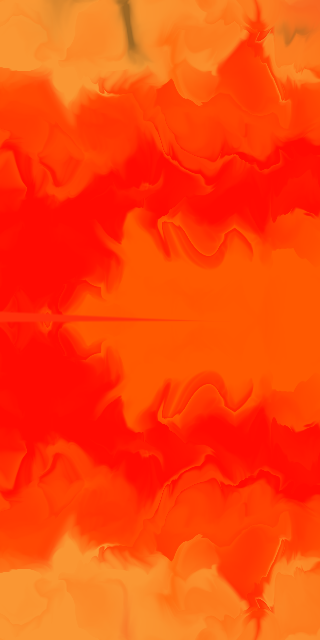
Write a Shadertoy shader that draws this background.

```glsl
const vec3 RED = vec3(1.0, 0.045, 0.008);
const vec3 FLAME = vec3(1.0, 0.235, 0.01);
const vec3 EMBER = vec3(1.0, 0.345, 0.005);
const vec3 ORANGE = vec3(0.99, 0.46, 0.10);
const vec3 AMBER = vec3(0.98, 0.59, 0.20);
const vec3 OLIVE = vec3(0.56, 0.37, 0.13);
const vec3 CORAL = vec3(0.97, 0.38, 0.12);

vec2 hashGradient(vec2 cell) {
    vec2 h = vec2(dot(cell, vec2(127.1, 311.7)), dot(cell, vec2(269.5, 183.3)));
    return 2.0 * fract(sin(h) * 43758.5) - 1.0;
}

float gradientNoise(vec2 p) {
    vec2 i = floor(p), f = fract(p);
    vec2 u = f * f * f * (f * (f * 6.0 - 15.0) + 10.0);
    vec2 e = vec2(0.0, 1.0);
    float a = dot(hashGradient(i), f);
    float b = dot(hashGradient(i + e.yx), f - e.yx);
    float c = dot(hashGradient(i + e.xy), f - e.xy);
    float d = dot(hashGradient(i + e.yy), f - e.yy);
    return mix(mix(a, b, u.x), mix(c, d, u.x), u.y);
}

// Repeated domain warping, kinked along one axis to make folds
vec2 swirl(vec2 p, float amount, float frequency) {
    for (int i = 0; i < 5; i++) {
        vec2 s = p * frequency + float(i) * 7.3;
        float kink = 1.7 * abs(gradientNoise(s + 31.7)) - 0.32;
        p += amount * vec2(gradientNoise(s), kink);
        amount *= 0.66;
        frequency *= 1.6;
    }
    return p;
}

// Ramp with one soft and one crisp side, centered on zero
float fold(float x, float crispness) {
    float t = fract(x);
    return t * (1.0 - smoothstep(1.0 - crispness, 1.0, t)) - 0.42;
}

float bump(float x, float center, float width) {
    float t = (x - center) / width;
    return exp(-t * t);
}

float blob(vec2 p, vec2 center, vec2 size, float slant) {
    p -= center;
    p.x -= slant * p.y;
    return exp(-dot(p / size, p / size));
}

float softStep(float edge, float softness, float x) {
    return smoothstep(edge - softness, edge + softness, x);
}

// Band limits, as distances from the horizontal axis
float redInner(float x) {
    return -0.08 + 0.36 * smoothstep(0.08, 0.48, x) - 0.04 * bump(x, 0.75, 0.1);
}

float redOuter(float x) {
    return 0.45 + 0.05 * bump(x, 0.5, 0.13) + 0.05 * bump(x, 0.76, 0.08)
         + 0.13 * bump(x, 0.95, 0.07) - 0.10 * bump(x, 0.21, 0.1);
}

float amberEdge(float x) {
    return 0.72 - 0.09 * bump(x, 0.23, 0.07) + 0.03 * bump(x, 0.45, 0.08)
         + 0.27 * max(0.0, 1.0 - abs(x - 0.78) / 0.085);
}

vec3 crownColor(vec2 q, float grain, float crease, float upper) {
    float warm = 0.7 * softStep(0.52, 0.12, q.x) + 0.8 * grain - 0.5 * crease;
    warm += 0.6 * blob(q, vec2(0.31, 0.89), vec2(0.06, 0.10), 0.3);
    vec3 color = mix(AMBER, ORANGE, clamp(warm, 0.0, 1.15));

    // Hooked curl
    vec2 hook = q - vec2(0.51, 0.79);
    float arc = bump(length(hook), 0.085, 0.025) * softStep(0.0, 0.04, hook.x);
    color = mix(color, vec3(1.0, 0.39, 0.03), 0.75 * arc);

    // Smoke above, coral licks below
    float smoke = blob(q, vec2(0.40, 0.93), vec2(0.035, 0.10), -0.25);
    smoke += 0.6 * blob(q, vec2(0.19, 0.98), vec2(0.05, 0.06), 0.5);
    smoke += 0.6 * blob(q, vec2(0.90, 0.87), vec2(0.07, 0.018), 0.0);
    float lick = 0.5 * blob(q, vec2(0.40, 0.93), vec2(0.035, 0.07), 0.2);
    float corner = blob(q, vec2(0.98, 0.95), vec2(0.12, 0.09), 0.0);
    color = mix(color, CORAL, mix(lick, 0.85 * corner, upper));
    float density = smoke * upper * (0.85 + grain + 0.9 * crease);
    return mix(color, OLIVE, clamp(density, 0.0, 0.85));
}

void mainImage(out vec4 fragColor, in vec2 fragCoord) {
    vec2 p = fragCoord / iResolution.xy * vec2(1.0, 2.0);
    float upper = step(1.0, p.y);
    vec2 mirrored = vec2(p.x, abs(p.y - 1.0));
    vec2 q = swirl(mirrored, 0.105, 4.5);
    float grain = gradientNoise(q * vec2(5.0, 9.0) + 4.0);

    // Sparse creases fade toward the calm right of the core
    float calm = softStep(0.16, 0.1, mirrored.y + 0.35 * max(0.7 - p.x, 0.0));
    float sheet = 1.6 * gradientNoise(q * vec2(3.2, 4.2) + 9.0) + 1.3 * q.x + 0.9 * q.y;
    float crease = fold(sheet * 1.8, 0.13) * calm;
    vec2 folded = q + vec2(0.02, 0.12) * crease;

    // Ember core, red band, flame, then the bright crown
    vec3 color = EMBER - vec3(0.0, 0.05 * max(grain + 0.4 * crease, 0.0), 0.0);
    float glow = softStep(redInner(folded.x), 0.08, folded.y);
    glow *= softStep(0.14, 0.06, q.y + 0.5 * max(0.84 - p.x, 0.0));
    vec3 red = RED + vec3(0.0, 0.16 * max(grain + 0.25 * crease, 0.0), 0.0);
    color = mix(color, red, glow);
    vec3 flame = FLAME + vec3(0.0, 0.13 * grain + 0.06 * crease, 0.0);
    flame.g += 0.07 * softStep(0.66, 0.1, q.y) * (1.0 - bump(p.x, 0.78, 0.1));
    color = mix(color, flame, softStep(redOuter(folded.x), 0.055, folded.y));
    vec2 rim = mix(mirrored, folded, 0.65);
    float crown = softStep(amberEdge(rim.x), 0.04 + 0.05 * abs(grain), rim.y);
    vec3 bright = crownColor(mix(mirrored, q, 0.7), grain, crease, upper);
    color = mix(color, bright, crown);

    // Thin wedge along the axis
    float taper = 1.0 - p.x / 0.585;
    float wedge = abs(p.y - 0.998 - 0.012 * taper) - 0.016 * taper;
    float edge = 1.5 / iResolution.x;
    color = mix(color, vec3(1.0, 0.19, 0.045), 1.0 - smoothstep(-edge, edge, wedge));

    fragColor = vec4(clamp(color, 0.0, 1.0), 1.0);
}
```
